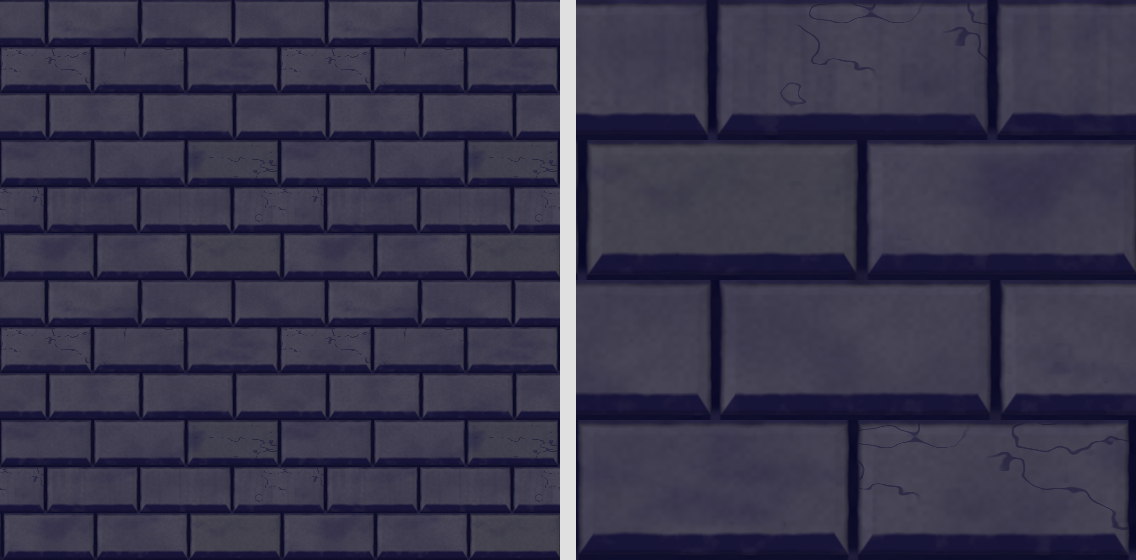
Left, the full canvas; right, a detail of the centre.
A WebGL 1 fragment shader for this texture:

```glsl
precision highp float;

// Dark violet bevelled bricks in running bond: 6 across and 12 down.
// Wear repeats every 3 x 6 bricks; each brick is four bevels around a stained
// face, and the joints hold pale mortar under soft contact shadows.

uniform vec2 u_resolution;

const vec2 BRICKS = vec2(6.0, 12.0);    // bricks across and down
const vec2 VARIANTS = vec2(3.0, 6.0);   // distinct bricks before wear repeats
const float ROW_SLIP = 0.024;           // sideways slip of rows, in brick widths

// Lengths below are in row heights
const vec2 MARGIN_LOW = vec2(0.042, 0.045);   // joint left of and below a brick
const vec2 MARGIN_HIGH = vec2(0.042, 0.028);  // joint right of and above a brick
const vec2 BEVEL_LOW = vec2(0.10, 0.14);      // left, bottom
const vec2 BEVEL_HIGH = vec2(0.09, 0.075);    // right, top
const float EDGE_WEAR = 0.022;
const float SOFTNESS = 0.012;

const float STREAK_ROW = 1.0;
const float BLUE_ROW = 2.0;
const float STAIN_AMOUNT = 0.42;
const float CRACK_AMOUNT = 0.5;

const vec3 FACE_DARK = vec3(0.245, 0.235, 0.308);
const vec3 FACE_LIGHT = vec3(0.278, 0.268, 0.332);
const vec3 FACE_WARM = vec3(0.262, 0.262, 0.295);
const vec3 STAIN = vec3(0.17, 0.16, 0.28);
const vec3 BEVEL_SHADE = vec3(0.08, 0.07, 0.21);
const vec3 MORTAR = vec3(0.14, 0.13, 0.245);
const vec3 SHADOW = vec3(0.03, 0.03, 0.14);

float hash(vec2 p) {
  return fract(sin(dot(p, vec2(127.1, 311.7))) * 43758.5453);
}

// Value noise that wraps after a whole number of cells
float noise(vec2 p, vec2 period) {
  vec2 cell = floor(p);
  vec2 f = fract(p);
  f = f * f * (3.0 - 2.0 * f);
  vec2 a = mod(cell, period);
  vec2 b = mod(cell + 1.0, period);
  return mix(mix(hash(a), hash(vec2(b.x, a.y)), f.x),
             mix(hash(vec2(a.x, b.y)), hash(b), f.x), f.y);
}

float fbm(vec2 t, vec2 period) {
  float sum = 0.0;
  float weight = 0.5;
  for (int i = 0; i < 4; i++) {
    sum += weight * noise(t * period, period);
    period *= 2.0;
    weight *= 0.5;
  }
  return sum / 0.9375;
}

vec3 faceColor(vec2 t, vec2 id) {
  float seed = hash(id + 3.7);
  vec2 p = t + vec2(seed, hash(id + 9.1));
  float cloud = fbm(p, vec2(9.0));
  float grain = noise(p * 150.0, vec2(150.0)) - 0.5;
  vec3 color = mix(FACE_DARK, FACE_LIGHT, smoothstep(0.25, 0.75, cloud));
  color = mix(color, FACE_WARM, 0.6 * step(0.75, seed));

  // Blue stains, vertical streaks and pits
  float blue = 1.0 - step(0.5, abs(id.y - BLUE_ROW));
  float streaky = 1.0 - step(0.5, abs(id.y - STREAK_ROW));
  float stain = smoothstep(0.52, 0.8, fbm(p + 0.37, vec2(7.0, 11.0)));
  float streak = smoothstep(0.5, 0.95, noise(p * vec2(110.0, 9.0), vec2(110.0, 9.0)));
  float pit = smoothstep(0.86, 0.97, noise(p * vec2(70.0, 90.0), vec2(70.0, 90.0)));
  float wear = stain * (0.6 + 0.8 * seed) + 0.3 * blue + 0.4 * streaky * streak;
  color = mix(color, STAIN, clamp(STAIN_AMOUNT * wear + 0.22 * pit * cloud, 0.0, 0.8));

  // Fine cracks on some bricks
  float ridge = abs(fbm(p + 0.61, vec2(8.0, 13.0)) - 0.5);
  float cracked = step(0.55, hash(id + 5.3)) * smoothstep(0.5, 0.65, noise(p * 10.0, vec2(10.0)));
  color = mix(color, BEVEL_SHADE, CRACK_AMOUNT * cracked * (1.0 - smoothstep(0.003, 0.011, ridge)));
  return color * (1.0 + 0.07 * grain);
}

void main() {
  vec2 uv = gl_FragCoord.xy / u_resolution;
  vec2 t = uv * BRICKS / VARIANTS;
  float soft = max(SOFTNESS, BRICKS.y / u_resolution.y);

  // Brick layout
  vec2 grid = uv * BRICKS;
  float row = mod(floor(grid.y), VARIANTS.y);
  grid.x -= 0.5 * mod(row, 2.0) + ROW_SLIP * exp(-0.2 * row) * cos(2.2 * row);
  vec2 id = mod(floor(grid), VARIANTS);
  vec2 size = vec2(BRICKS.y / BRICKS.x, 1.0);
  vec2 local = fract(grid) * size;

  // Distances inward from each side, slightly worn
  float rough = fbm(t, vec2(40.0));
  float chip = EDGE_WEAR * (rough - 0.5);
  vec2 low = local - MARGIN_LOW + chip;
  vec2 high = size - MARGIN_HIGH - local + chip;
  float inside = min(min(low.x, low.y), min(high.x, high.y));

  // The nearest side, relative to its bevel width, owns the bevel
  vec2 a = low / BEVEL_LOW;
  vec2 b = high / BEVEL_HIGH;
  float blend = soft / BEVEL_HIGH.x;
  float sides = min(a.x, b.x);
  float bottom = smoothstep(-blend, blend, min(min(sides, b.y), 1.0) - a.y);
  float top = smoothstep(-blend, blend, min(min(sides, a.y), 1.0) - b.y);
  float left = smoothstep(-blend, blend, min(min(a.y, b.y), min(b.x, 1.0)) - a.x);
  float right = smoothstep(-blend, blend, min(min(a.y, b.y), min(a.x, 1.0)) - b.x);
  vec3 brick = faceColor(t, id) * (1.0 + 0.05 * top + 0.06 * left - 0.04 * right);
  vec3 shade = mix(BEVEL_SHADE, MORTAR, 0.6 * smoothstep(0.5, 0.8, rough));
  brick = mix(brick, shade, bottom * 0.96);
  brick *= 1.0 - 0.25 * (1.0 - smoothstep(0.0, 0.035, inside));

  // Mortar, darkest beneath and beside the brick, paler at the crossings
  float under = smoothstep(0.012, -0.012, low.y);
  float beside = smoothstep(0.01, -0.015, min(low.x + 0.008, high.x));
  float crossing = beside * (1.0 - smoothstep(0.02, 0.11, local.y));
  float dark = max(0.75 * under, 0.85 * beside) * (0.7 + 0.6 * rough) * (1.0 - 0.8 * crossing);
  vec3 joint = mix(MORTAR * (0.8 + 0.4 * rough), SHADOW, clamp(dark, 0.0, 1.0));

  gl_FragColor = vec4(mix(joint, brick, smoothstep(-soft, soft, inside)), 1.0);
}
```
